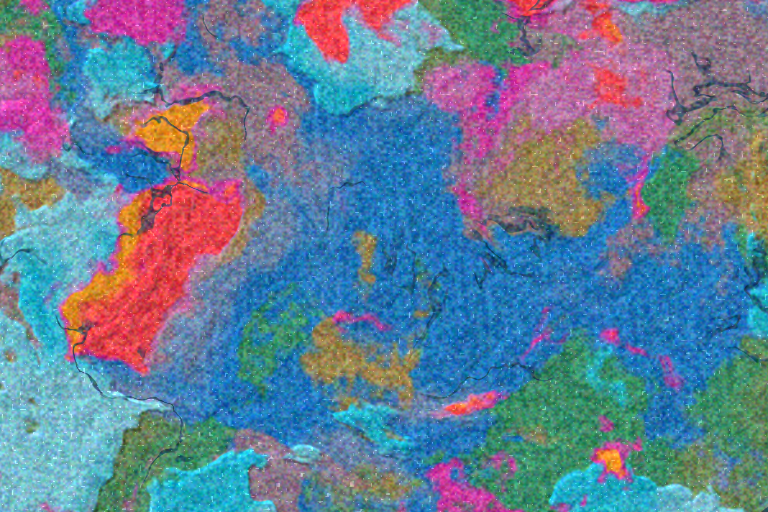
Write a WebGL 1 fragment shader that draws this texture.

```glsl
precision highp float;
uniform vec2 u_resolution;

const vec3 CYAN = vec3(0.13, 0.67, 0.77);
const vec3 PALE = vec3(0.46, 0.73, 0.79);
const vec3 BLUE = vec3(0.13, 0.46, 0.72);
const vec3 SLATE = vec3(0.42, 0.52, 0.66);
const vec3 GREEN = vec3(0.23, 0.55, 0.40);
const vec3 OLIVE = vec3(0.42, 0.52, 0.34);
const vec3 MAUVE = vec3(0.58, 0.46, 0.52);
const vec3 OCHRE = vec3(0.64, 0.52, 0.27);
const vec3 MAGENTA = vec3(0.79, 0.22, 0.62);
const vec3 ROSE = vec3(0.72, 0.46, 0.65);
const vec3 RED = vec3(0.92, 0.27, 0.31);
const vec3 AMBER = vec3(0.88, 0.56, 0.14);
const vec3 CREVICE = vec3(0.10, 0.25, 0.34);

float hash(vec2 p) {
  return fract(sin(dot(p, vec2(127.1, 311.7))) * 43758.5453);
}

float noise(vec2 p) {
  vec2 i = floor(p);
  vec2 f = fract(p);
  f = f * f * (3.0 - 2.0 * f);
  float low = mix(hash(i), hash(i + vec2(1.0, 0.0)), f.x);
  float high = mix(hash(i + vec2(0.0, 1.0)), hash(i + vec2(1.0, 1.0)), f.x);
  return mix(low, high, f.y);
}

float fbm(vec2 p) {
  float sum = 0.0;
  float amplitude = 0.5;
  for (int i = 0; i < 5; i++) {
    sum += amplitude * noise(p);
    p = mat2(0.8, 0.6, -0.6, 0.8) * p * 2.03 + 5.7;
    amplitude *= 0.5;
  }
  return sum;
}

// Independent noise field for one coat of paint
float coat(vec2 p, float scale, float seed) {
  return fbm(p * scale + seed * vec2(17.3, 9.1));
}

float cover(float field, float edge, float softness) {
  return smoothstep(edge - softness, edge + softness, field);
}

// Smeared coordinates shared by all coats
vec2 smear(vec2 p) {
  vec2 push = vec2(coat(p, 3.0, 1.0), coat(p, 3.0, 2.0)) - 0.48;
  return p + 0.42 * push;
}

float crust(vec2 q) {
  return coat(q, 4.2, 3.0) + 0.06 * (noise(q * 34.0) - 0.5);
}

// Height of the paint: lumps plus raised crust edges
float relief(vec2 p) {
  vec2 q = smear(p);
  return coat(q, 11.0, 4.0) + 0.35 * cover(crust(q), 0.525, 0.04);
}

// Fine coloured grit
vec3 grit(vec2 p) {
  return vec3(noise(p), noise(p + 41.3), noise(p + 83.7)) - 0.5;
}

void main() {
  vec2 p = gl_FragCoord.xy / u_resolution.y;
  vec2 q = smear(p);
  float tone = coat(q, 6.0, 5.0);
  float ragged = 0.07 * (noise(p * 70.0) - 0.5);

  // Blue and green ground with brown mottling
  vec3 blue = mix(BLUE, SLATE, cover(tone, 0.52, 0.12));
  vec3 green = mix(GREEN, OLIVE, cover(tone, 0.50, 0.12));
  vec3 color = mix(blue, green, cover(coat(q, 3.8, 6.0) + ragged, 0.49, 0.035));
  vec3 brown = mix(MAUVE, OCHRE, cover(coat(q, 5.0, 7.0), 0.51, 0.07));
  color = mix(color, brown, 0.92 * cover(coat(q, 4.5, 8.0) + ragged, 0.555, 0.045));

  // Cyan crust with pale patches
  vec3 cyan = mix(CYAN, PALE, cover(tone, 0.49, 0.13));
  color = mix(color, cyan, cover(crust(q) + 0.5 * ragged, 0.525, 0.022));

  // Pink stains, then hot pools with pink rims
  float warm = coat(q, 4.4, 9.0) + 0.3 * ragged;
  vec3 pink = mix(MAGENTA, ROSE, cover(tone, 0.50, 0.10));
  color = mix(color, pink, cover(coat(q, 4.0, 10.0) + ragged, 0.655, 0.04));
  color = mix(color, pink, cover(warm, 0.622, 0.025));
  vec3 hot = mix(RED, AMBER, cover(coat(q, 5.0, 11.0), 0.53, 0.07));
  color = mix(color, hot, cover(warm, 0.655, 0.018));

  // Broken dark creases
  float crease = abs(coat(q, 5.0, 12.0) - 0.49);
  float broken = cover(coat(p, 6.0, 13.0), 0.56, 0.05);
  color = mix(color, CREVICE, 0.65 * broken * (1.0 - smoothstep(0.004, 0.018, crease)));

  // Side light over the lumps
  vec2 toLight = vec2(-0.004, 0.005);
  float slope = relief(p) - relief(p + toLight);
  color *= 1.0 + clamp(1.3 * slope, -0.28, 0.25);

  // Sandy grain and sparse glints
  color += 0.20 * grit(p * 230.0) + 0.17 * (noise(p * 165.0 + 9.0) - 0.5);
  color += 0.22 * smoothstep(0.84, 0.97, noise(p * 200.0 + 63.0));

  gl_FragColor = vec4(clamp(color, 0.0, 1.0), 1.0);
}
```
